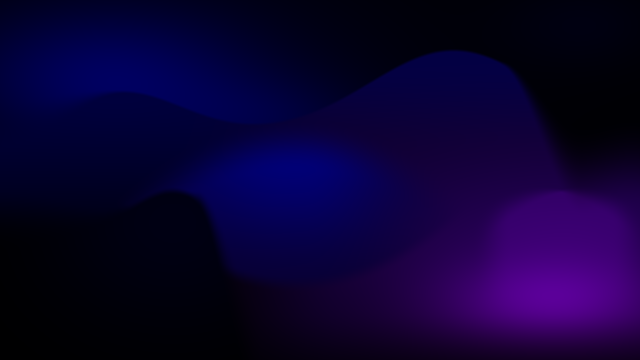
Write a Shadertoy shader that draws this background.

```glsl
// Dark abstract waves with blue glows on the left and a violet glow at lower right.

const vec3 NAVY = vec3(0.0, 0.0, 0.20);
const vec3 INDIGO = vec3(0.01, 0.0, 0.26);
const vec3 PLUM = vec3(0.045, 0.0, 0.18);
const vec3 BLUE = vec3(0.0, 0.0, 0.49);
const vec3 VIOLET = vec3(0.13, 0.0, 0.19);

// Smooth bump of height one
float bell(float x, float center, float width) {
    float d = (x - center) / width;
    return exp(-d * d);
}

// Elliptical glow
float glow(vec2 p, vec2 center, vec2 size) {
    vec2 d = (p - center) / size;
    return exp(-dot(d, d));
}

// One below the edge, zero above it
float below(float y, float edge, float softness) {
    return 1.0 - smoothstep(edge - softness, edge + softness, y);
}

float ridgeHeight(float x) {
    return 0.63 + 0.115 * bell(x, 0.34, 0.24) + 0.23 * bell(x, 1.26, 0.33)
         - 0.2 * smoothstep(1.4, 1.62, x) + 0.1 * smoothstep(1.55, 1.78, x);
}

float hillHeight(float x) {
    return 0.39 + 0.08 * bell(x, 0.48, 0.13) - 0.4 * smoothstep(0.55, 0.73, x);
}

// Navy on the left, indigo over plum on the right
vec3 middleLayer(vec2 p) {
    vec3 left = NAVY * smoothstep(0.15, 0.68, p.y);
    left.b += 0.04 * glow(p, vec2(0.32, 0.74), vec2(0.35, 0.10));
    vec3 right = mix(PLUM, INDIGO, smoothstep(0.56, 0.84, p.y));
    right *= mix(0.45, 1.0, smoothstep(-0.05, 0.45, p.y));
    return mix(left, right, smoothstep(0.5, 0.95, p.x));
}

// Wide and narrow violet light with a rounded hump above
vec3 violetLight(vec2 p) {
    float wide = glow(p, vec2(1.58, 0.22), vec2(0.62, 0.32));
    float core = glow(p, vec2(1.53, 0.16), vec2(0.28, 0.115));
    float across = (p.x - 1.56) / 0.2;
    float hump = below(p.y, 0.47 - 0.08 * across * across, 0.006 + 0.05 * abs(across));
    hump *= smoothstep(0.08, 0.42, p.y) * (1.0 - smoothstep(0.7, 1.25, abs(across)));
    return VIOLET * (wide + 1.45 * core + 0.6 * hump);
}

// Central blue bowl: soft dome on top, curved rim underneath
vec3 addBowl(vec3 color, vec2 p) {
    float across = (p.x - 0.82) / 0.3;
    float dome = below(p.y, 0.60 - 0.08 * across * across, 0.075);
    float rim = 0.195 + 0.085 * across * across;
    float inside = dome * smoothstep(rim - 0.01, rim + 0.04, p.y);
    inside *= 1.0 - smoothstep(0.85, 1.4, p.x);
    float light = glow(p, vec2(0.82, 0.59), vec2(0.41, 0.26));
    vec3 body = mix(vec3(0.035, 0.0, 0.17), BLUE, light);
    return mix(color, body, inside * 0.95);
}

// Night sky above the ridge, with a blue glow at left
vec3 upperLayer(vec2 p) {
    vec3 color = vec3(0.0, 0.0, 0.012);
    color.b += 0.26 * glow(p, vec2(0.30, 0.78), vec2(0.38, 0.19));
    color.b += 0.10 * glow(p, vec2(0.35, 0.80), vec2(0.75, 0.32));
    color.b += 0.15 * glow(p, vec2(0.74, 0.66), vec2(0.30, 0.13));
    color.b += 0.05 * glow(p, vec2(1.62, 0.93), vec2(0.22, 0.12));
    return color;
}

void mainImage(out vec4 fragColor, in vec2 fragCoord) {
    vec2 p = fragCoord / iResolution.y;

    vec3 color = middleLayer(p) + violetLight(p);
    color = addBowl(color, p);

    // Dark hill at lower left
    float hillSoft = 0.012 + 0.14 * smoothstep(0.52, 0.70, p.x)
                   + 0.08 * (1.0 - smoothstep(0.0, 0.4, p.x));
    vec3 hill = vec3(0.0, 0.0, 0.075) * glow(p, vec2(0.48, 0.38), vec2(0.36, 0.30));
    color = mix(color, hill, below(p.y, hillHeight(p.x), hillSoft));

    // Upper sky, sharp along the crest and blurred at both sides
    float ridgeSoft = 0.006 + 0.12 * smoothstep(1.38, 1.62, p.x)
                    + 0.06 * (1.0 - smoothstep(0.05, 0.35, p.x));
    color = mix(upperLayer(p), color, below(p.y, ridgeHeight(p.x), ridgeSoft));

    fragColor = vec4(color, 1.0);
}
```
